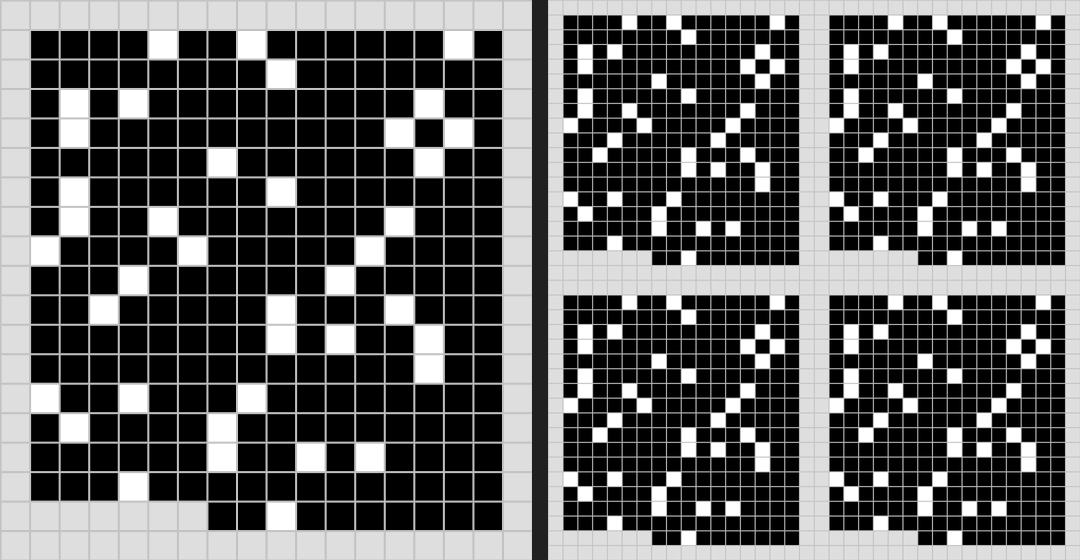
Left, the tile; right, the same tile 2 across and 2 down.
A WebGL 2 fragment shader for this texture:

```glsl
#version 300 es
precision highp float;
// A board of square cells split by thin grey lines: a pale frame one cell wide
// surrounds a black field with scattered white cells. Whole numbers of cells span
// the canvas and cell indices wrap, so opposite edges join.

uniform vec2 u_resolution;
out vec4 fragColor;

const vec2 GRID = vec2(18.0, 19.0);            // cells across and up
const vec2 LINE_SHIFT = vec2(0.0185, -0.0185); // line offset, in cells
const float LINE_WIDTH = 0.068;                // in cells
const ivec2 FIELD = ivec2(16, 17);             // dark cells inside the frame
const int LAST_ROW_GAP = 6;                    // pale cells opening the lowest row
const int GROUP = 13;                          // cells that share two white ones

const float DARK = 0.0;
const float WHITE = 1.0;
const float FRAME = 0.871;
const float LINE = 0.76;

// Integer hash to the range 0..1
float hash(uint n) {
    n = n * 747796405u + 2891336453u;
    n = ((n >> ((n >> 28u) + 4u)) ^ n) * 277803737u;
    n = (n >> 22u) ^ n;
    return float(n >> 8u) / 16777216.0;
}

// Two different random members of every group are white
bool isWhite(int index, int groupSize) {
    int group = index / groupSize;
    int member = index - group * groupSize;
    uint seed = uint(group) * 2u + 71u;
    int first = int(hash(seed) * float(groupSize));
    int step2 = 1 + int(hash(seed + 1u) * float(groupSize - 1));
    int second = (first + step2) % groupSize;
    return member == first || member == second;
}

// Shade of a cell; column and row count from the field's top left
float cellShade(ivec2 cell) {
    bool outside = any(lessThan(cell, ivec2(0))) || any(greaterThanEqual(cell, FIELD));
    bool gap = cell.y == FIELD.y - 1 && cell.x < LAST_ROW_GAP;
    if (outside || gap) return FRAME;
    return isWhite(cell.y * FIELD.x + cell.x, GROUP) ? WHITE : DARK;
}

// Smooth coverage of the lines along cell borders
float lineCoverage(vec2 p, float width, vec2 pixel) {
    vec2 inCell = fract(p);
    vec2 dist = min(inCell, 1.0 - inCell);
    vec2 cover = clamp((0.5 * width - dist) / pixel + 0.5, 0.0, 1.0);
    return max(cover.x, cover.y);
}

void main() {
    vec2 p = gl_FragCoord.xy / u_resolution * GRID - LINE_SHIFT;

    // Wrapped cell index, turned to count from the top
    ivec2 cell = ivec2(mod(floor(p), GRID));
    ivec2 fieldCell = ivec2(cell.x - 1, FIELD.y - cell.y);

    float cover = lineCoverage(p, LINE_WIDTH, GRID / u_resolution);
    float shade = mix(cellShade(fieldCell), LINE, cover);
    fragColor = vec4(vec3(shade), 1.0);
}
```
